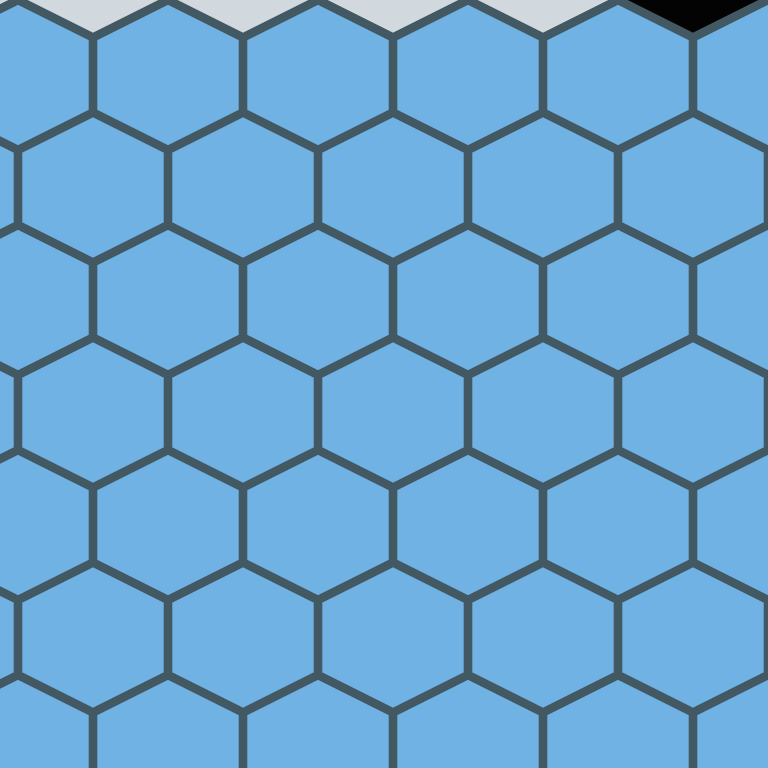
Give the GLSL for this pattern, as a WebGL 1 fragment shader.

```glsl
precision highp float;

uniform vec2 u_resolution;

const float CELL_SIZE = 0.1953125;
const vec2 CELL_ORIGIN = vec2(0.21875, 0.90234);
const float LINE_WIDTH = 0.0575; // fraction of a cell

const vec3 BLUE = vec3(0.44, 0.70, 0.89);
const vec3 SLATE = vec3(0.26, 0.35, 0.39);
const vec3 PALE_GREY = vec3(0.82, 0.85, 0.87);
const vec3 BLACK = vec3(0.01);

// Inner distance to the edge of a hexagon one unit wide and one unit high
float hexEdgeDistance(vec2 p) {
  vec2 q = abs(p);
  float side = 0.5 - q.x;
  float slope = dot(vec2(0.5) - q, vec2(0.5, 1.0)) - 0.25;
  return min(side, slope / length(vec2(0.5, 1.0)));
}

// Nearest point of a rectangular lattice shifted by offset
vec2 latticeCentre(vec2 p, vec2 period, vec2 offset) {
  return floor((p - offset) / period + 0.5) * period + offset;
}

// Centre of the hexagon holding p, chosen from two interleaved lattices
vec2 hexCentre(vec2 p) {
  vec2 period = vec2(1.0, 1.5);
  vec2 even = latticeCentre(p, period, vec2(0.0));
  vec2 odd = latticeCentre(p, period, 0.5 * period);
  return hexEdgeDistance(p - even) > hexEdgeDistance(p - odd) ? even : odd;
}

// Blue field, with a grey row along the top that ends in a black cell
vec3 cellColour(vec2 centre) {
  vec3 topColour = mix(PALE_GREY, BLACK, step(3.0, centre.x));
  return mix(BLUE, topColour, step(0.5, centre.y));
}

// Antialiased coverage of a line centred on the cell edge
float lineCoverage(float dist, float width, float pixel) {
  return clamp((0.5 * width - dist) / pixel + 0.5, 0.0, 1.0);
}

void main() {
  vec2 uv = gl_FragCoord.xy / u_resolution.y;
  vec2 p = (uv - CELL_ORIGIN) / CELL_SIZE;
  float pixel = 1.0 / (u_resolution.y * CELL_SIZE);

  vec2 centre = hexCentre(p);
  float line = lineCoverage(hexEdgeDistance(p - centre), LINE_WIDTH, pixel);
  gl_FragColor = vec4(mix(cellColour(centre), SLATE, line), 1.0);
}
```
